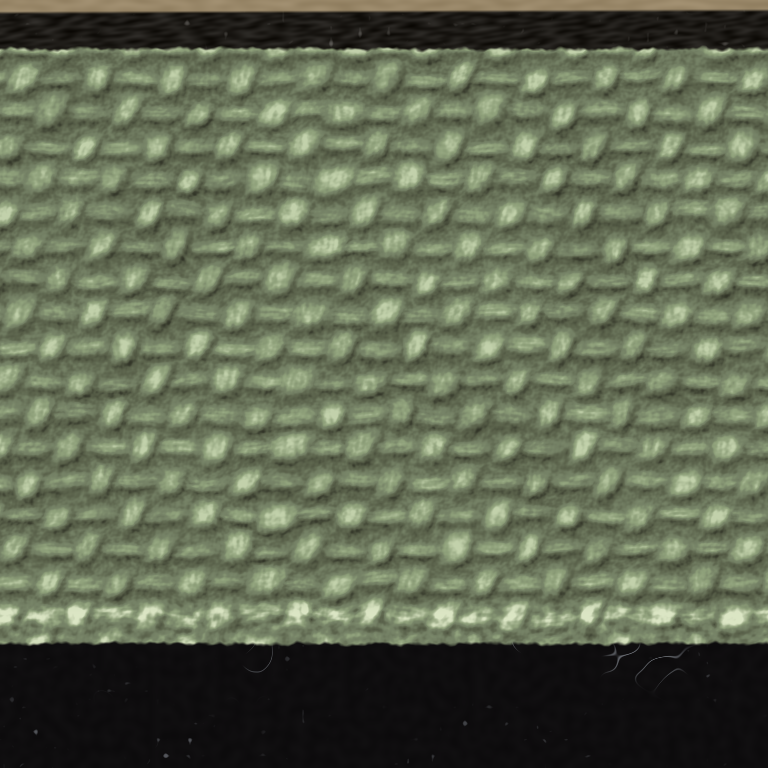
Give the GLSL for this texture, as a Shadertoy shader.

```glsl
// A band of coarse green plain-weave cloth between dark borders.
// Leaning warp threads surface as pale bumps, weft threads as thin dashes;
// gradient noise bends the threads, adds fibres and frays the edges.

const vec2 PITCH = vec2(0.0475, 0.0437);   // thread spacing: warp, weft
const vec2 ANCHOR = vec2(0.449, 0.854);    // crossing on the thickest warp
const float LEAN = 0.17;                   // warp slant
const float HEM = 0.162, TOP = 0.936, RIM = 0.985;

const vec3 GAP = vec3(0.19, 0.20, 0.15);
const vec3 SHADE = vec3(0.35, 0.38, 0.29);
const vec3 GREEN = vec3(0.46, 0.51, 0.40);
const vec3 LIGHT = vec3(0.56, 0.63, 0.48);
const vec3 PALE = vec3(0.76, 0.82, 0.67);
const vec3 BLACK = vec3(0.055, 0.05, 0.055);
const vec3 BORDER = vec3(0.11, 0.10, 0.085);
const vec3 TAN = vec3(0.60, 0.53, 0.41);

vec2 hash2(vec2 p) {
    vec3 a = fract(p.xyx * vec3(0.1031, 0.1030, 0.0973));
    a += dot(a, a.yzx + 33.33);
    return fract((a.xx + a.yz) * a.zy);
}

float cornerDot(vec2 cell, vec2 offset) {
    float angle = 6.2832 * hash2(cell).x;
    return dot(vec2(cos(angle), sin(angle)), offset);
}

// Gradient noise, roughly -0.7 to 0.7
float noise(vec2 p) {
    vec2 c = floor(p), f = p - c;
    vec2 s = f * f * f * (f * (f * 6.0 - 15.0) + 10.0);
    vec2 e = vec2(1.0, 0.0);
    float low = mix(cornerDot(c, f), cornerDot(c + e, f - e), s.x);
    float high = mix(cornerDot(c + e.yx, f - e.yx), cornerDot(c + 1.0, f - 1.0), s.x);
    return mix(low, high, s.y);
}

// Soft rounded mound: 1 in the middle, 0 outside its radii
float mound(vec2 p, vec2 radii) {
    vec2 e = abs(p / radii);
    return smoothstep(1.15, 0.25, pow(pow(e.x, 2.4) + pow(e.y, 2.4), 1.0 / 2.4));
}

// Canvas position to thread numbers, bent by slow noise
vec2 threadSpace(vec2 p) {
    vec2 bend = vec2(noise(p * 13.0), noise(p * 13.0 + 37.0));
    vec2 d = p + 0.007 * bend - ANCHOR;
    return vec2(d.x - LEAN * d.y, d.y) / PITCH;
}

// Brightness of the weave, 0 in gaps to 1 on the bumps
float weaveTone(vec2 q) {
    vec2 nearest = floor(q + 0.5);
    float warpFibre = noise(q * vec2(7.0, 2.5) + 11.0);
    float weftFibre = noise(q * vec2(2.0, 9.0) + 53.0);
    float body = 0.0, shadow = 0.0;
    for (int j = -1; j <= 1; j++)
    for (int i = -1; i <= 1; i++) {
        vec2 id = nearest + vec2(i, j);
        vec2 rnd = hash2(id + 71.0);
        vec2 r = q - id - 0.16 * (rnd - 0.5);
        if (mod(id.x + id.y, 2.0) < 0.5) {
            // Warp on top: plump upright bump
            float width = id.x == 0.0 ? 0.66 : mix(0.36, 0.52, hash2(vec2(id.x, 5.0)).x);
            vec2 radii = vec2(width, mix(0.44, 0.56, rnd.y));
            r.x -= 0.15 * r.y;
            float bump = mound(r, radii);
            body = max(body, bump * (mix(0.48, 0.78, rnd.x) + 0.3 * warpFibre));
            shadow = max(shadow, mound(r - vec2(0.13, -0.17), radii * 1.12) - bump);
        } else {
            // Weft on top: narrow sideways dash
            vec2 radii = vec2(0.74, mix(0.20, 0.34, hash2(vec2(id.y, 9.0)).y));
            float dash = mound(r, radii);
            body = max(body, dash * (mix(0.28, 0.50, rnd.x) + 0.3 * weftFibre));
            shadow = max(shadow, 0.6 * (mound(r - vec2(0.04, -0.18), radii * 1.2) - dash));
        }
    }
    return 0.30 + 0.68 * body - 0.26 * shadow;
}

vec3 clothColour(float t) {
    vec3 c = mix(GAP, SHADE, smoothstep(0.0, 0.22, t));
    c = mix(c, GREEN, smoothstep(0.18, 0.42, t));
    c = mix(c, LIGHT, smoothstep(0.40, 0.62, t));
    return mix(c, PALE, smoothstep(0.58, 0.88, t));
}

vec3 cloth(vec2 p) {
    vec2 q = threadSpace(p);
    float grain = noise(q * 5.0) + 0.7 * noise(q * 10.0 + 19.0);
    float tone = weaveTone(q) + 0.13 * grain + 0.07 * noise(p * 7.0);
    // Bleached, fuzzy selvages
    float hem = smoothstep(0.040, 0.012, abs(p.y - HEM - 0.026));
    float lip = smoothstep(0.012, 0.0, TOP - p.y);
    tone += hem * (0.12 + 0.35 * noise(q * vec2(3.0, 4.0) + 8.0)) + 0.22 * lip;
    vec3 c = clothColour(tone);
    return c + vec3(0.10, 0.08, 0.10) * hem * smoothstep(0.5, 0.9, tone);
}

// Loose dust and curled hairs on the dark border below
float lint(vec2 p) {
    float dust = smoothstep(0.40, 0.65, noise(p * 95.0)) * smoothstep(-0.1, 0.4, noise(p * 12.0));
    float hair = smoothstep(0.035, 0.0, abs(noise(p * 24.0 + 3.0)));
    hair *= smoothstep(0.15, 0.45, noise(p * 11.0 + 29.0)) * smoothstep(0.08, 0.155, p.y);
    return 0.30 * dust + 0.38 * hair;
}

void mainImage(out vec4 fragColor, in vec2 fragCoord) {
    vec2 p = fragCoord / iResolution.xy;
    float soft = max(0.0025, 1.0 / iResolution.y);
    float fray = 0.004 * noise(p * vec2(45.0, 8.0)) + 0.003 * noise(p * 110.0);

    // Stack the four bands from bottom to top
    vec3 colour = BLACK + 0.018 * noise(p * 60.0) + lint(p) * vec3(0.9, 0.95, 1.0);
    colour = mix(colour, cloth(p), smoothstep(-soft, soft, p.y - HEM + fray));
    float streak = noise(vec2(p.x * 35.0 + p.y * 40.0, p.y * 150.0 - p.x * 25.0));
    vec3 border = BORDER + 0.12 * streak + 0.22 * smoothstep(0.4, 0.7, noise(p * 80.0));
    colour = mix(colour, border, smoothstep(-soft, soft, p.y - TOP + fray));
    vec3 rim = TAN + 0.07 * noise(p * vec2(30.0, 90.0));
    colour = mix(colour, rim, smoothstep(-soft, soft, p.y - RIM - 0.003 * (p.x - 0.5)));

    fragColor = vec4(clamp(colour, 0.0, 1.0), 1.0);
}
```
